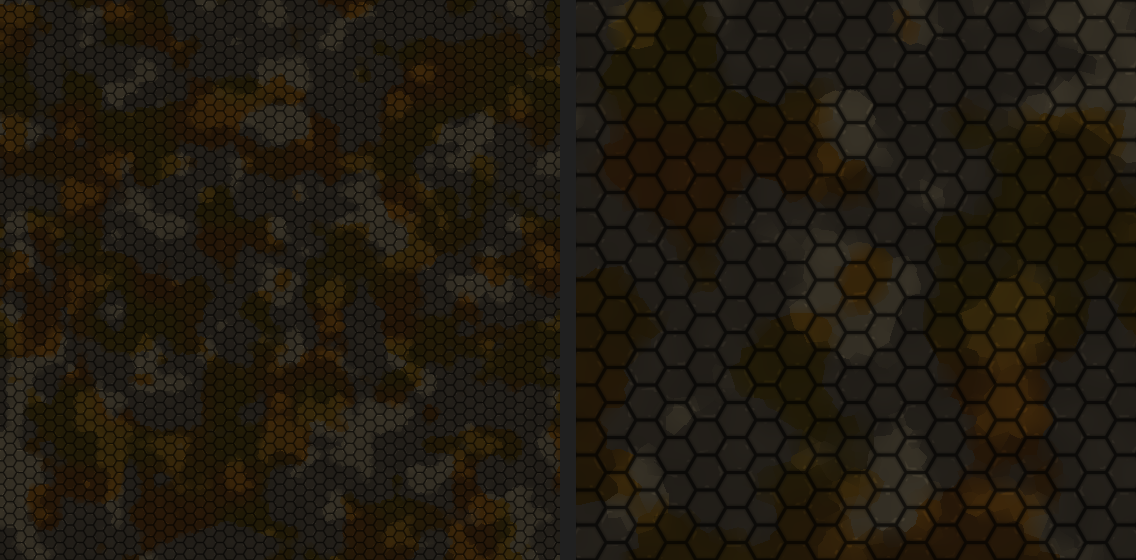
Left, the full canvas; right, a detail of the centre.
Reproduce this pattern procedurally as a Shadertoy shader.

```glsl
// Dark camouflage under a fine mesh of flat-topped hexagons.
// Two noise fields choose grey or brown and dark or light; sampling them near
// scattered seeds gives lumpy patch borders. The mesh is a hexagon distance.

const vec2 REPEATS = vec2(28.0, 48.0);   // column pairs across, rows down
const vec2 HEX_PERIOD = vec2(1.7320508, 1.0);
const float LINE_HALF_WIDTH = 0.045;     // in row heights
const float SHADE_WIDTH = 0.14;
const float LINE_DARKNESS = 0.56;
const float SHADE_DARKNESS = 0.22;

const float PATCH_SCALE = 16.0;
const float TONE_SCALE = 18.0;
const float HUE_SCALE = 14.0;
const float LUMP_SCALE = 100.0;
const float LUMP_AMOUNT = 0.70;
const float BROWN_LEVEL = 0.515;
const float LIGHT_LEVEL = 0.60;
const float SPECKLE_SCALE = 260.0;

const vec3 DARK_GREY = vec3(0.134, 0.120, 0.098);
const vec3 LIGHT_GREY = vec3(0.205, 0.185, 0.143);
const vec3 OLIVE = vec3(0.125, 0.100, 0.026);
const vec3 RUST = vec3(0.145, 0.088, 0.030);
const vec3 GOLD = vec3(0.205, 0.153, 0.040);
const vec3 AMBER = vec3(0.222, 0.140, 0.036);

float hash(vec2 p) {
    return fract(sin(dot(p, vec2(127.1, 311.7))) * 43758.5453);
}

vec2 hash2(vec2 p) {
    return vec2(hash(p), hash(p + 37.2));
}

float valueNoise(vec2 p) {
    vec2 i = floor(p);
    vec2 f = fract(p);
    f = f * f * (3.0 - 2.0 * f);
    return mix(mix(hash(i), hash(i + vec2(1, 0)), f.x),
               mix(hash(i + vec2(0, 1)), hash(i + vec2(1, 1)), f.x), f.y);
}

float layeredNoise(vec2 p) {
    return 0.65 * valueNoise(p) + 0.35 * valueNoise(p * 2.1 + 19.4);
}

// Nearest jittered seed to p, on a unit grid
vec2 nearestSeed(vec2 p) {
    vec2 cell = floor(p);
    vec2 best = cell;
    float bestDist = 1e5;
    for (int y = -1; y <= 1; y++) {
        for (int x = -1; x <= 1; x++) {
            vec2 c = cell + vec2(x, y);
            vec2 seed = c + hash2(c);
            float dist = dot(seed - p, seed - p);
            if (dist < bestDist) {
                bestDist = dist;
                best = seed;
            }
        }
    }
    return best;
}

// Offset from the nearest hexagon centre
vec2 hexOffset(vec2 p) {
    vec2 a = mod(p, HEX_PERIOD) - 0.5 * HEX_PERIOD;
    vec2 b = mod(p - 0.5 * HEX_PERIOD, HEX_PERIOD) - 0.5 * HEX_PERIOD;
    return dot(a, a) < dot(b, b) ? a : b;
}

float hexEdgeDistance(vec2 offset) {
    vec2 q = abs(offset);
    return 0.5 - max(q.y, dot(q, vec2(0.8660254, 0.5)));
}

vec3 camouflage(vec2 uv) {
    vec2 seed = nearestSeed(uv * LUMP_SCALE) / LUMP_SCALE;
    vec2 p = mix(uv, seed, LUMP_AMOUNT);
    float brownField = layeredNoise(p * PATCH_SCALE + 3.7);
    float lightField = layeredNoise(p * TONE_SCALE + 51.3);
    float hue = smoothstep(0.2, 0.8, valueNoise(uv * HUE_SCALE + 83.1));

    float brown = smoothstep(-0.045, 0.045, brownField - BROWN_LEVEL);
    float light = smoothstep(-0.03, 0.07, lightField - LIGHT_LEVEL);
    vec3 dark = mix(DARK_GREY, mix(OLIVE, RUST, hue), brown);
    vec3 pale = mix(LIGHT_GREY, mix(GOLD, AMBER, hue), brown);
    return mix(dark, pale, light);
}

void mainImage(out vec4 fragColor, in vec2 fragCoord) {
    vec2 uv = fragCoord / iResolution.y;
    vec2 hexPos = uv * REPEATS * HEX_PERIOD;
    vec2 offset = hexOffset(hexPos);
    float edge = hexEdgeDistance(offset);
    float pixel = REPEATS.y / iResolution.y;

    // Patches, with slight tone changes per cell and over the surface
    vec3 color = camouflage(uv);
    vec2 cellId = floor((hexPos - offset) / HEX_PERIOD * 2.0 + 0.5);
    color *= 0.97 + 0.06 * hash(cellId);
    color *= 0.94 + 0.12 * valueNoise(uv * 60.0);

    // Worn glints just inside the cell borders
    float rim = smoothstep(0.05, 0.09, edge) * (1.0 - smoothstep(0.10, 0.17, edge));
    float speckle = smoothstep(0.72, 0.88, valueNoise(uv * SPECKLE_SCALE));
    color *= 1.0 + 0.35 * rim * speckle;

    // Soft shade and dark mesh line
    color *= 1.0 - SHADE_DARKNESS * (1.0 - smoothstep(0.03, SHADE_WIDTH, edge));
    float line = 1.0 - smoothstep(-0.6 * pixel, 0.6 * pixel, edge - LINE_HALF_WIDTH);
    color *= 1.0 - LINE_DARKNESS * line;
    fragColor = vec4(color, 1.0);
}
```
